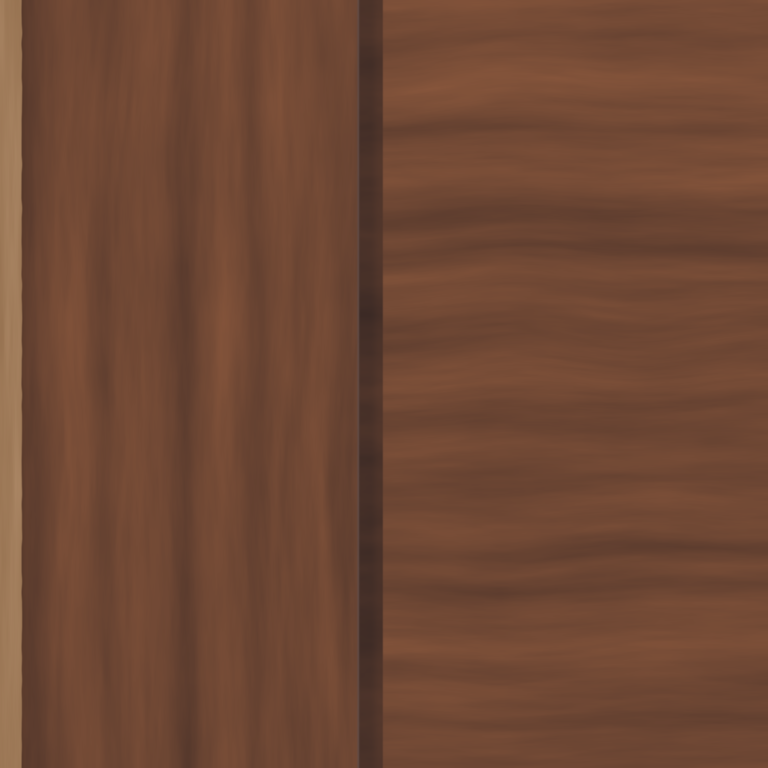
This texture is drawn by a WebGL 2 fragment shader. Its source:

```glsl
#version 300 es
precision highp float;
// Walnut joinery: a pale edge strip, an upright board, a shadowed groove and
// a cross-grained panel. Stretched value noise gives the grain, and soft
// Gaussian bands set the broad light and dark figure of each board.
uniform vec2 u_resolution;
out vec4 fragColor;

float hash(vec2 p) {
    return fract(sin(dot(p, vec2(127.1, 311.7))) * 43758.5453);
}

float noise(vec2 p) {
    vec2 i = floor(p), f = fract(p);
    f = f * f * (3.0 - 2.0 * f);
    return mix(mix(hash(i), hash(i + vec2(1, 0)), f.x),
               mix(hash(i + vec2(0, 1)), hash(i + vec2(1, 1)), f.x), f.y);
}

float fbm(vec2 p) {
    float sum = 0.0, gain = 0.5;
    for (int i = 0; i < 4; i++) {
        sum += gain * (noise(p) - 0.5);
        p = p * 2.03 + 17.3;
        gain *= 0.5;
    }
    return sum;
}

// Soft band: b holds its centre, half width and signed strength
float band(float x, vec3 b) {
    float d = (x - b.x) / b.y;
    return b.z * exp(-d * d);
}

// Grain runs along a and varies across c
float grain(float a, float c) {
    float streaks = fbm(vec2(a * 3.5, c * 38.0)) * 0.55;
    float fibres = fbm(vec2(a * 14.0 + 40.0, c * 130.0)) * 0.28;
    float blotches = fbm(vec2(a * 7.0, c * 9.0) + 80.0) * 0.28;
    return streaks + fibres + blotches;
}

vec3 walnut(float tone) {
    vec3 dark = vec3(0.355, 0.232, 0.178), light = vec3(0.515, 0.327, 0.228);
    return mix(dark, light, clamp(tone, -0.15, 1.1));
}

vec3 uprightBoard(vec2 p) {
    const vec3 figure[9] = vec3[9](
        vec3(0.040, 0.018, -0.38), vec3(0.095, 0.022, 0.16), vec3(0.140, 0.010, -0.10),
        vec3(0.185, 0.015, 0.18), vec3(0.243, 0.018, -0.22), vec3(0.290, 0.014, 0.25),
        vec3(0.328, 0.014, -0.20), vec3(0.363, 0.013, 0.14), vec3(0.455, 0.022, -0.20));
    float x = p.x + 0.014 * (noise(vec2(p.x * 9.0, p.y * 5.0)) - 0.5);
    float tone = 0.49 + grain(p.y, x);
    for (int i = 0; i < 9; i++) tone += band(x, figure[i]);
    // Pale flame low on the right, dark heart low in the middle
    tone += band(x, vec3(0.455 - 0.10 * p.y, 0.018, 0.22)) * smoothstep(0.65, 0.35, p.y);
    tone += band(x, vec3(0.247, 0.012, -0.18)) * smoothstep(0.75, 0.5, p.y);
    return walnut(tone + 0.08 * (p.y - 0.5));
}

vec3 crossPanel(vec2 p) {
    const vec3 figure[15] = vec3[15](
        vec3(0.950, 0.010, -0.20), vec3(0.900, 0.035, 0.18), vec3(0.830, 0.014, -0.25),
        vec3(0.765, 0.018, 0.25), vec3(0.720, 0.016, -0.20), vec3(0.676, 0.014, -0.32),
        vec3(0.642, 0.010, 0.18), vec3(0.560, 0.030, -0.10), vec3(0.500, 0.018, 0.16),
        vec3(0.447, 0.025, -0.22), vec3(0.370, 0.018, -0.20), vec3(0.283, 0.012, -0.30),
        vec3(0.242, 0.012, -0.22), vec3(0.165, 0.025, 0.24), vec3(0.058, 0.016, -0.22));
    float y = p.y + 0.022 * (noise(vec2(p.x * 6.0, p.y * 9.0)) - 0.5);
    y -= 0.025 * (p.x - 0.75);
    float tone = 0.54 + grain(p.x, y);
    for (int i = 0; i < 15; i++) tone += band(y, figure[i]);
    // Lighter left end in the lower middle, lighter top
    tone += 0.14 * exp(-pow((p.y - 0.40) / 0.04, 2.0)) * smoothstep(0.65, 0.52, p.x);
    return walnut(tone + 0.14 * smoothstep(0.65, 1.0, p.y));
}

vec3 groove(vec2 p) {
    float tone = 0.55 + 1.1 * fbm(vec2(p.x * 8.0, p.y * 24.0));
    tone += band(p.y, vec3(0.595, 0.055, -0.35)) + band(p.y, vec3(0.405, 0.015, -0.3));
    tone += 0.3 * smoothstep(0.482, 0.495, p.x);
    return mix(vec3(0.225, 0.160, 0.143), vec3(0.325, 0.215, 0.170), clamp(tone, 0.0, 1.1));
}

void main() {
    vec2 p = gl_FragCoord.xy / u_resolution;
    float soft = max(0.0015, 0.75 / u_resolution.x);

    // Pale strip with faint upright fibres
    vec3 col = vec3(0.625, 0.482, 0.350) + 0.10 * fbm(vec2(p.x * 90.0, p.y * 5.0));

    // Upright board, darkened where it meets the strip
    float edge = 0.0285 + 0.001 * (noise(vec2(3.0, p.y * 70.0)) - 0.5);
    vec3 board = uprightBoard(p) * (1.0 - 0.18 * exp(-abs(p.x - edge) / 0.004));
    col = mix(col, board, smoothstep(edge - soft, edge + soft, p.x));

    // Groove, then the panel
    col = mix(col, groove(p), smoothstep(0.467 - soft, 0.467 + soft, p.x));
    col = mix(col, crossPanel(p), smoothstep(0.4985 - soft, 0.4985 + soft, p.x));

    // Cool glint along the board's arris
    float glint = exp(-pow((p.x - 0.4665) / 0.0016, 2.0));
    col = mix(col, vec3(0.37, 0.30, 0.29), 0.65 * glint);

    fragColor = vec4(col, 1.0);
}
```
